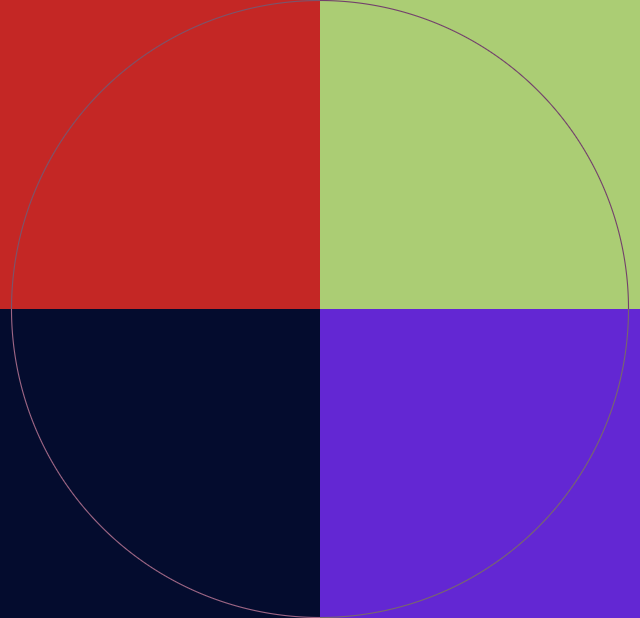
This background is drawn by a Shadertoy shader. Its source:

```glsl
// Blends four quadrant values; side is 0..1 from left to right and bottom to top
vec3 quadrants(vec3 bottomLeft, vec3 bottomRight, vec3 topLeft, vec3 topRight, vec2 side) {
    return mix(mix(bottomLeft, bottomRight, side.x), mix(topLeft, topRight, side.x), side.y);
}

void mainImage(out vec4 fragColor, in vec2 fragCoord) {
    // Centred coordinates, one unit per canvas height
    vec2 p = (fragCoord - 0.5 * iResolution.xy) / iResolution.y;
    float pixel = 1.0 / iResolution.y;
    vec2 side = clamp(p / pixel + 0.5, 0.0, 1.0);

    // Four flat panels
    vec3 color = quadrants(vec3(0.016, 0.047, 0.18), vec3(0.388, 0.153, 0.827),
                           vec3(0.769, 0.153, 0.145), vec3(0.671, 0.804, 0.455), side);

    // Hairline ring, tinted by panel
    vec3 ringColor = quadrants(vec3(0.62, 0.40, 0.52), vec3(0.47, 0.40, 0.42),
                               vec3(0.48, 0.33, 0.42), vec3(0.45, 0.25, 0.42), side);
    float ringDistance = abs(length(p) - 0.4992);
    float ring = clamp((0.0009 - ringDistance) / pixel + 0.5, 0.0, 1.0);

    fragColor = vec4(mix(color, ringColor, ring), 1.0);
}
```
